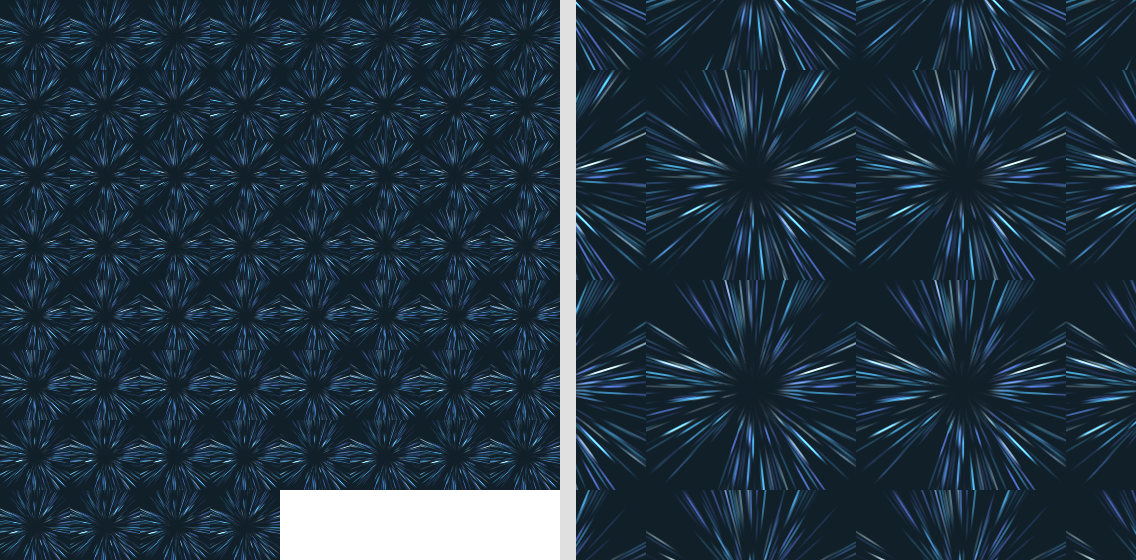
Left, the full canvas; right, a detail of the centre.
Reproduce this pattern procedurally as a WebGL 1 fragment shader.

```glsl
precision highp float;

uniform vec2 u_resolution;

const float GRID = 8.0;             // cells across and down
const float FRAMES = 60.0;          // filled cells, the rest stay blank
const int LAYERS = 8;               // sets of rays per burst
const float RAYS = 37.0;            // rays in the first layer
const float RAYS_STEP = 5.0;        // extra rays in each further layer
const vec2 CENTRE = vec2(0.51, 0.48);
const float INNER = 0.06;           // radius where streaks are born
const float OUTER = 0.66;           // radius where streaks die
const float HALF_WIDTH = 0.0046;    // in cells
const float GAIN = 0.95;
const float TAU = 6.2831853;

const vec3 NIGHT = vec3(0.066, 0.120, 0.160);
const vec3 BLANK = vec3(1.0);
const vec3 SKY = vec3(0.27, 0.66, 0.86);
const vec3 INDIGO = vec3(0.30, 0.36, 0.74);
const vec3 FROST = vec3(0.85, 0.95, 0.95);
const vec3 ASH = vec3(0.40, 0.38, 0.38);

float hash(vec2 p) {
  return fract(sin(dot(p, vec2(127.1, 311.7))) * 4375.85);
}

// Share of rays lit in a direction: crowded on the axes, sparse between.
float crowding(float angle) {
  return 0.60 + 0.18 * cos(4.0 * angle)
       + 0.20 * sin(7.0 * angle + 0.8)
       + 0.16 * sin(11.0 * angle + 2.1);
}

vec3 streakTint(float pick, float radius) {
  vec3 tint = mix(INDIGO, SKY, smoothstep(0.25, 0.60, pick));
  tint = mix(tint, FROST, smoothstep(0.86, 0.94, pick));
  return mix(ASH, tint, smoothstep(0.08, 0.24, radius));
}

// One jittered ray per angular sector, with a streak sliding outward on it.
vec3 rayLayer(float angle, float radius, float layer, float time, float pixel) {
  float count = RAYS + RAYS_STEP * layer;
  float turn = fract(angle / TAU + 1.0) * count;
  vec2 id = vec2(mod(floor(turn), count), layer * 17.0 + 3.0);

  float rayTurn = id.x + mix(0.2, 0.8, hash(id));
  float lit = step(hash(id + 5.3), crowding(rayTurn / count * TAU));
  float offRay = radius * abs(sin((turn - rayTurn) / count * TAU));

  float phase = fract(hash(id + 11.7) + time);
  float middle = mix(INNER, OUTER, phase);
  float halfLength = mix(0.06, 0.22, phase) * mix(0.6, 1.2, hash(id + 23.1));
  float along = abs(radius - middle) / halfLength;
  float taper = 1.0 - smoothstep(0.25, 1.0, along);

  // Lines thinner than a pixel keep a crisp one-pixel footprint
  float width = HALF_WIDTH * mix(0.6, 1.0, taper);
  float line = clamp((width - offRay) / pixel + 0.5, 0.0, 1.0);
  float life = smoothstep(0.0, 0.2, phase) * (1.0 - smoothstep(0.85, 1.0, phase));
  float strength = hash(id + 31.9);
  float glow = mix(0.20, 1.0, strength * strength * strength) * mix(0.3, 1.0, life);
  return streakTint(hash(id + 41.3), radius) * (line * taper * glow * lit);
}

vec3 burst(vec2 p, float time, float pixel) {
  float radius = length(p);
  float angle = atan(p.y, p.x + 1e-5);
  vec3 light = vec3(0.0);
  for (int i = 0; i < LAYERS; i++) {
    light += rayLayer(angle, radius, float(i), time, pixel);
  }
  // Dim core and dark corners
  float core = mix(0.12, 1.0, smoothstep(0.06, 0.22, radius));
  float rim = 1.0 - smoothstep(0.54, 0.66, radius);
  return light * core * rim * GAIN;
}

void main() {
  vec2 grid = gl_FragCoord.xy / u_resolution * GRID;
  vec2 cell = floor(grid);
  float pixel = GRID / min(u_resolution.x, u_resolution.y);

  // Frames run left to right from the top row
  float frame = (GRID - 1.0 - cell.y) * GRID + cell.x;
  vec3 colour = NIGHT + burst(fract(grid) - CENTRE, frame / FRAMES, pixel);
  colour = mix(colour, BLANK, step(FRAMES - 0.5, frame));
  gl_FragColor = vec4(min(colour, 1.0), 1.0);
}
```
